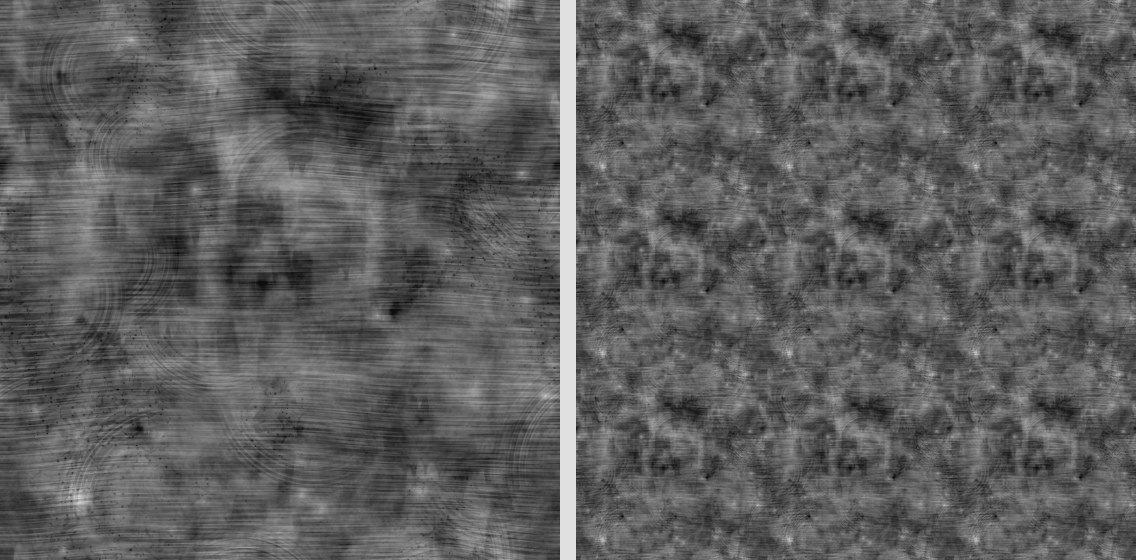
Left, the tile; right, the same tile 3 across and 3 down.
A three.js fragment shader for this texture:

```glsl
// Worn, brushed grey metal with cloudy stains, drips, swirl scratches and specks; tiles seamlessly.
varying vec2 vUv;

const float BASE_GREY = 0.342;
const float TAU = 6.2831853;

float hash(vec2 cell, float seed) {
  vec3 q = fract(vec3(cell.xyx + seed * 7.31) * vec3(0.1031, 0.1030, 0.0973));
  q += dot(q, q.yzx + 33.33);
  return fract((q.x + q.y) * q.z);
}

vec2 wrapCell(vec2 cell, vec2 period) {
  return floor(mod(cell + 0.5, period));
}

// Wrapping value noise, centred on zero
float noise(vec2 uv, vec2 period, float seed) {
  vec2 p = uv * period;
  vec2 i = floor(p);
  vec2 f = p - i;
  f = f * f * (3.0 - 2.0 * f);
  vec2 lo = wrapCell(i, period);
  vec2 hi = wrapCell(i + 1.0, period);
  float bottom = mix(hash(lo, seed), hash(vec2(hi.x, lo.y), seed), f.x);
  float top = mix(hash(vec2(lo.x, hi.y), seed), hash(hi, seed), f.x);
  return mix(bottom, top, f.y) - 0.5;
}

vec2 warp(vec2 uv, float period, float amount, float seed) {
  return uv + amount * vec2(noise(uv, vec2(period), seed), noise(uv, vec2(period), seed + 1.0));
}

// Broad mottling, each octave about twice as fine
float clouds(vec2 uv) {
  float sum = 0.0;
  float amplitude = 0.23;
  float period = 6.0;
  for (int k = 0; k < 6; k++) {
    sum += amplitude * noise(uv, vec2(period + 1.0, period), 10.0 + float(k));
    amplitude *= 0.68;
    period = period * 2.0 + 1.0;
  }
  return sum;
}

// Fine, nearly horizontal brush lines
float brushing(vec2 uv) {
  float bendA = 0.03 * noise(uv, vec2(4.0), 20.0);
  float bendB = 0.025 * noise(uv, vec2(5.0), 21.0);
  float medium = noise(uv + vec2(0.0, bendB), vec2(13.0, 270.0), 23.0);
  float fine = noise(uv + vec2(0.0, bendA), vec2(16.0, 430.0), 24.0);
  float strength = 1.0 + 0.9 * noise(uv, vec2(8.0), 25.0);
  return strength * (0.07 * medium + 0.16 * fine);
}

// Patches with blunt fingers and edges that run vertically
float drips(vec2 uv, vec2 period, float seed) {
  float fingers = smoothstep(-0.22, 0.22, noise(uv, vec2(100.0, 8.0), seed));
  float run = 0.022 * fingers + 0.012 * noise(uv, vec2(190.0, 15.0), seed + 1.0);
  float patchNoise = noise(uv + vec2(0.0, run), period, seed + 2.0);
  float area = smoothstep(-0.05, 0.3, noise(uv, vec2(8.0), seed + 3.0));
  return area * smoothstep(0.02, 0.22, patchNoise);
}

// Scattered round marks; sharpness 1 gives a pointed glow, 2 a soft disc, more a hard disc
float spots(vec2 uv, float count, float radius, float chance, float sharpness, float seed) {
  vec2 p = uv * count;
  vec2 home = floor(p);
  float strongest = 0.0;
  for (int y = -1; y <= 1; y++) {
    for (int x = -1; x <= 1; x++) {
      vec2 cell = home + vec2(float(x), float(y));
      vec2 id = wrapCell(cell, vec2(count));
      vec2 centre = cell + vec2(hash(id, seed), hash(id, seed + 1.0));
      float size = radius * mix(0.5, 1.3, hash(id, seed + 2.0));
      float d = length(p - centre) / (count * size);
      float shown = step(hash(id, seed + 3.0), chance) * mix(0.4, 1.0, hash(id, seed + 4.0));
      strongest = max(strongest, shown * exp(-pow(d, sharpness)));
    }
  }
  return strongest;
}

// Bundles of concentric arc scratches
float swirls(vec2 uv, float count, float seed) {
  vec2 p = uv * count;
  vec2 home = floor(p);
  float sum = 0.0;
  for (int y = -1; y <= 1; y++) {
    for (int x = -1; x <= 1; x++) {
      vec2 cell = home + vec2(float(x), float(y));
      vec2 id = wrapCell(cell, vec2(count));
      vec2 offset = (p - cell - vec2(hash(id, seed), hash(id, seed + 1.0))) / count;
      float d = length(offset);
      float ring = mix(0.08, 0.18, hash(id, seed + 2.0));
      float angle = TAU * hash(id, seed + 3.0);
      float facing = dot(offset / max(d, 0.001), vec2(cos(angle), sin(angle)));
      float band = 1.0 - smoothstep(0.0, 0.07, abs(d - ring));
      float grooves = noise(vec2(d, 0.5), vec2(380.0, 1.0), seed + 4.0 + floor(hash(id, seed) * 9.0));
      sum += band * smoothstep(0.5, 1.0, facing) * (0.13 * grooves + 0.02);
    }
  }
  return sum;
}

void main() {
  vec2 bent = warp(vUv, 13.0, 0.05, 1.0);
  vec2 rough = warp(warp(vUv, 30.0, 0.025, 3.0), 90.0, 0.01, 5.0);
  float grey = BASE_GREY + clouds(bent) + brushing(vUv) + swirls(vUv, 4.0, 30.0);
  grey += 0.03 * noise(vUv, vec2(260.0), 36.0);

  // Stains and glints
  grey += 0.1 * noise(bent, vec2(24.0, 10.0), 38.0);
  grey += 0.1 * drips(vUv, vec2(27.0, 16.0), 40.0) - 0.08 * drips(vUv, vec2(24.0, 15.0), 50.0);
  grey -= 0.2 * spots(rough, 7.0, 0.018, 0.5, 2.0, 60.0);
  grey += 0.32 * spots(vUv, 7.0, 0.014, 0.6, 1.0, 70.0);

  // Clustered grime and pinhole specks
  float grimeArea = smoothstep(0.0, 0.35, noise(bent, vec2(8.0), 80.0));
  grey -= 0.07 * grimeArea * smoothstep(0.1, 0.4, noise(rough, vec2(150.0, 170.0), 81.0));
  grey -= 0.2 * (0.3 + 0.7 * grimeArea) * spots(vUv, 80.0, 0.0018, 0.35, 2.5, 90.0);

  gl_FragColor = vec4(vec3(clamp(grey, 0.05, 0.9)), 1.0);
}
```
